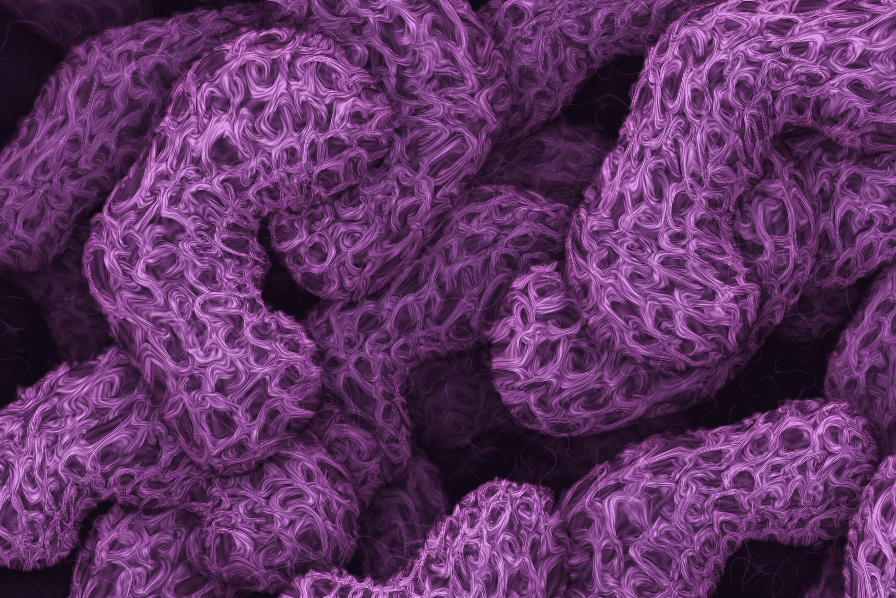
This texture is drawn by a Shadertoy shader. Its source:

```glsl
// A heap of curled, knitted purple bands in shallow focus.
// Each band is a bent tube (arc distance) painted back to front; its surface
// is a tangle of interlocked, twisted yarn loops, toned through a purple ramp.

const int BANDS = 28;
const vec2 STITCH = vec2(0.062, 0.050);     // loop pitch along and across a band
const float LOOP_RADIUS = 0.40;             // in stitch units
const float YARN_WIDTH = 0.165;             // half width, in stitch units
const float BAND_WIDTH = 0.118;             // half width, in canvas heights
const float BACKGROUND_TONE = 0.11;
const float GAP_TONE = 0.27;
const float FRONT_GAIN = 1.14;
const float BACK_GAIN = 0.46;
const vec2 LIGHT = vec2(-0.35, 0.94);

const vec3 SHADOW = vec3(0.07, 0.035, 0.085);
const vec3 PLUM = vec3(0.24, 0.12, 0.25);
const vec3 PURPLE = vec3(0.48, 0.25, 0.51);
const vec3 ORCHID = vec3(0.62, 0.35, 0.65);
const vec3 LILAC = vec3(0.86, 0.61, 0.91);

vec2 hash2(vec2 p) {
    vec3 q = fract(vec3(p.xyx) * vec3(0.1031, 0.1030, 0.0973));
    q += dot(q, q.yzx + 33.33);
    return fract((q.xx + q.yz) * q.zy);
}

vec2 direction(float angle) { return vec2(cos(angle), sin(angle)); }

float gradientNoise(vec2 p) {
    vec2 cell = floor(p), f = fract(p);
    vec2 s = f * f * f * (f * (f * 6.0 - 15.0) + 10.0);
    vec4 n;
    for (int k = 0; k < 4; k++) {
        vec2 corner = vec2(k & 1, k >> 1);
        n[k] = dot(direction(6.2832 * hash2(cell + corner).x), f - corner);
    }
    return 1.4 * mix(mix(n.x, n.y, s.x), mix(n.z, n.w, s.x), s.y);
}

// Tone of the knitted surface; higher parts of the yarn cover lower ones.
float knitTone(vec2 uv, float seed, float blur) {
    vec2 g = uv / STITCH + seed * 17.0;
    g += 0.35 * vec2(gradientNoise(g * 0.7), gradientNoise(g * 0.7 + 40.0));
    g += 0.10 * vec2(gradientNoise(g * 2.1), gradientNoise(g * 2.1 + 40.0));
    float edge = 0.06 + 0.12 * blur + 1.0 / (iResolution.y * STITCH.x);
    float total = GAP_TONE + 0.16 * gradientNoise(g * vec2(3.0, 7.0));
    float weight = 1.0;
    for (int j = -1; j <= 1; j++)
    for (int i = -1; i <= 1; i++)
    for (int under = 0; under <= 1; under++) {
        // Upper loops open one way, the ones below them the other way.
        float low = float(under);
        float row = floor(g.y) + float(j);
        float x = g.x + 0.5 * mod(row, 2.0);
        vec2 id = vec2(floor(x) + float(i), row);
        vec2 rnd = hash2(id + 100.0 + 57.0 * low);
        vec2 q = vec2(x, g.y) - id - 0.5 + 0.34 * (rnd - 0.5) + 0.4 * low;
        q *= 1.0 - 2.0 * low;
        q.y = q.y * STITCH.y / STITCH.x + 0.14;
        q.x += 0.35 * q.y;
        vec2 turn = direction(1.5 * (rnd.y - 0.5) + 0.2);
        q = vec2(turn.x * q.x - turn.y * q.y, turn.y * q.x + turn.x * q.y);
        float theta = atan(q.x, q.y);
        float d = length(q * vec2(0.9, 1.1)) - LOOP_RADIUS * (0.85 + 0.3 * rnd.x);
        float cover = smoothstep(YARN_WIDTH, YARN_WIDTH - edge, abs(d))
                    * smoothstep(2.0, 1.4, abs(theta));
        if (cover <= 0.0) continue;
        float round2 = max(0.0, 1.0 - d * d / (YARN_WIDTH * YARN_WIDTH));
        float crest = cos(theta * 0.8);
        // Fibres run along the loop; two plies twist around each other.
        float fibre = gradientNoise(vec2(theta * 1.7 + rnd.x * 50.0, d * 23.0 + theta * 2.2));
        float ply = cos(6.2832 * d / YARN_WIDTH + 2.0 * theta + 6.2832 * rnd.y);
        float tone = mix(0.30, 0.56, sqrt(round2)) * (0.78 + 0.24 * crest) * (1.0 - 0.12 * low);
        tone += (0.32 * fibre + 0.055 * ply) * (1.0 - 0.7 * blur);
        tone += 0.15 * round2 * max(crest, 0.0) * rnd.x;
        float w = cover * exp(8.0 * (0.45 * round2 + 0.4 * crest + 0.25 * rnd.y - 0.15 * low));
        total += tone * w;
        weight += w;
    }
    return mix(total / weight, 0.45, 0.45 * blur);
}

vec3 purpleRamp(float t) {
    vec3 c = mix(SHADOW, PLUM, clamp((t - 0.05) / 0.19, 0.0, 1.0));
    c = mix(c, PURPLE, clamp((t - 0.24) / 0.24, 0.0, 1.0));
    c = mix(c, ORCHID, clamp((t - 0.48) / 0.14, 0.0, 1.0));
    return mix(c, LILAC, clamp((t - 0.62) / 0.26, 0.0, 1.0));
}

void mainImage(out vec4 fragColor, in vec2 fragCoord) {
    vec2 p = fragCoord / iResolution.y;
    float aspect = iResolution.x / iResolution.y;
    vec2 warped = p + 0.05 * vec2(gradientNoise(p * 3.0), gradientNoise(p * 3.0 + 20.0));
    float fray = 0.012 * gradientNoise(p * 26.0) + 0.007 * gradientNoise(p * 80.0);
    float tone = BACKGROUND_TONE + 0.05 * gradientNoise(p * 6.0);
    float warmth = 0.0;

    // Bands, from the blurred dark back to the sharp bright front.
    for (int n = 0; n < BANDS; n++) {
        float k = float(n);
        float depth = k / float(BANDS - 1);
        vec2 rnd = hash2(vec2(k, 7.0)), shape = hash2(vec2(k, 31.0));
        vec2 middle = fract(0.37 + k * vec2(0.7549, 0.5698)) * vec2(aspect + 0.2, 1.2) - 0.1;
        float radius = mix(0.22, 0.5, rnd.x * rnd.x);
        float facing = 6.2832 * rnd.y;
        float halfSpan = mix(0.22, 0.36, shape.x) / radius;

        // Nearest point of the arc gives along and across coordinates.
        vec2 q = warped - middle + radius * direction(facing);
        float angle = atan(q.y, q.x) - facing;
        angle -= 6.2832 * floor(angle / 6.2832 + 0.5);
        angle = clamp(angle, -halfSpan, halfSpan);
        vec2 radial = direction(facing + angle);
        vec2 offset = q - radius * radial;
        float along = angle * radius + dot(offset, vec2(-radial.y, radial.x));
        float width = BAND_WIDTH * mix(0.85, 1.15, shape.y) * (1.0 + 0.1 * sin(along * 19.0 + k));
        float dist = length(offset) - width + fray;

        float blur = smoothstep(0.75, 0.05, depth);
        float soft = 0.004 + 0.016 * blur + 1.0 / iResolution.y;
        tone *= 1.0 - 0.52 * exp(-max(dist, 0.0) / 0.04);
        float mask = smoothstep(soft, -soft, dist);
        if (mask > 0.0) {
            vec2 slope = offset / width;
            float dome = sqrt(max(0.0, 1.0 - dot(slope, slope)));
            float across = BAND_WIDTH * 1.25 * asin(clamp(0.8 * dot(slope, radial), -0.95, 0.95));
            float light = 0.44 + 0.56 * sqrt(dome) + 0.24 * dot(slope, LIGHT);
            float gain = mix(BACK_GAIN, FRONT_GAIN, smoothstep(0.1, 0.75, depth));
            float surface = knitTone(vec2(along, across), k, blur) * light * gain;
            tone = mix(tone, surface, mask);
            warmth = mix(warmth, 1.0 - dome, mask);
        }
    }

    // Stray hairs: thin broken contours of noise.
    for (int n = 0; n < 4; n++) {
        vec2 h = p * (12.0 + 4.0 * float(n)) + 60.0 * float(n);
        float line = smoothstep(0.04, 0.005, abs(gradientNoise(h)));
        tone += 0.10 * line * smoothstep(0.05, 0.4, gradientNoise(h * 0.6 + 9.0));
    }

    vec3 tint = mix(vec3(1.0), vec3(1.06, 0.88, 0.96), 0.6 * warmth);
    fragColor = vec4(clamp(purpleRamp(tone) * tint, 0.0, 1.0), 1.0);
}
```
